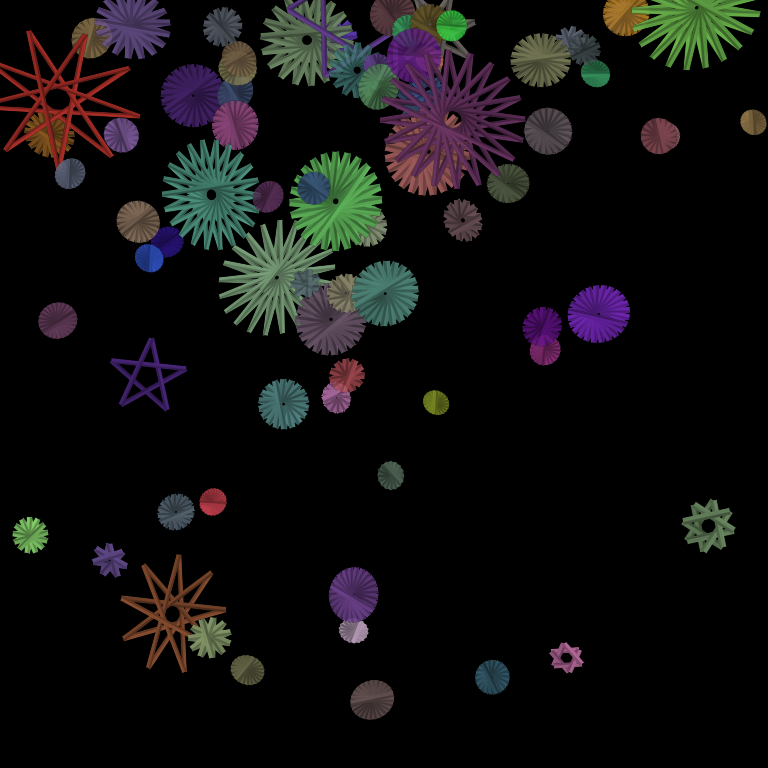
Give the GLSL for this pattern, as a three.js fragment shader.

```glsl
varying vec2 vUv;

const float TAU = 6.2831853;
const int STAR_COUNT = 78;
const int MAX_POINTS = 25;
const float EDGE = 0.001;

float hash(float n, float seed) {
  return fract(sin(n * 12.9898 + seed * 78.233) * 43758.547);
}

vec2 gradientAt(vec2 cell) {
  float angle = TAU * hash(cell.x, cell.y);
  return vec2(cos(angle), sin(angle));
}

float gradientNoise(vec2 p) {
  vec2 cell = floor(p);
  vec2 f = p - cell;
  vec2 u = f * f * (3.0 - 2.0 * f);
  float a = dot(gradientAt(cell), f);
  float b = dot(gradientAt(cell + vec2(1.0, 0.0)), f - vec2(1.0, 0.0));
  float c = dot(gradientAt(cell + vec2(0.0, 1.0)), f - vec2(0.0, 1.0));
  float d = dot(gradientAt(cell + vec2(1.0, 1.0)), f - vec2(1.0, 1.0));
  return mix(mix(a, b, u.x), mix(c, d, u.x), u.y);
}

vec2 rotate(vec2 p, float angle) {
  float c = cos(angle);
  float s = sin(angle);
  return vec2(c * p.x + s * p.y, c * p.y - s * p.x);
}

float boxDistance(vec2 p, vec2 halfSize) {
  vec2 d = abs(p) - halfSize;
  return max(d.x, d.y);
}

vec3 hueColor(float hue) {
  return clamp(abs(fract(hue + vec3(0.0, 0.667, 0.333)) * 6.0 - 3.0) - 1.0, 0.0, 1.0);
}

// Crowded near the top centre, sparse toward the bottom and sides
vec2 starCenter(float id) {
  float side = 2.0 * hash(id, 1.0) - 1.0;
  float drop = fract(id * 0.5698 + 0.1 * hash(id, 2.0));
  float x = 0.52 + 0.5 * side * mix(abs(side), 1.0, 0.55);
  float y = 0.99 - 0.97 * mix(drop, drop * drop * drop, 0.75);
  return vec2(x, y);
}

// Muted base tones, pushed toward a random vivid hue
vec3 starColor(float id, float vividness) {
  float pick = fract(id * 0.7549 + 0.13);
  vec3 tone = vec3(0.34, 0.48, 0.40);
  tone = mix(tone, vec3(0.31, 0.17, 0.38), step(0.33, pick));
  tone = mix(tone, vec3(0.64, 0.20, 0.13), step(0.62, pick));
  tone = mix(tone, vec3(0.46, 0.75, 0.34), step(0.81, pick));
  tone = mix(tone, vec3(0.44, 0.13, 0.66), step(0.905, pick));
  vec3 vivid = mix(vec3(1.0), hueColor(hash(id, 3.0)), mix(0.35, 1.0, hash(id, 4.0)));
  vivid *= mix(0.45, 1.0, hash(id, 5.0));
  return mix(tone, vivid, vividness);
}

// Star polygon made of flat-ended bars; returns shade and coverage
vec2 starBars(vec2 p, float radius, float points, float halfWidth, float id) {
  float skip = floor((points - 1.0) * 0.5);
  float halfAngle = 0.5 * TAU * skip / points;
  float offset = radius * cos(halfAngle);
  float halfLength = radius * sin(halfAngle);
  vec2 result = vec2(0.0);
  for (int j = 0; j < MAX_POINTS; j++) {
    float bar = float(j);
    if (bar >= points) break;
    float angle = TAU * bar / points;
    vec2 q = rotate(p, angle) - vec2(0.0, offset);
    float d = boxDistance(q, vec2(halfLength, halfWidth));
    if (d > EDGE) continue;
    float cover = 1.0 - smoothstep(-EDGE, EDGE, d);
    // Ridge along the bar: one face lit, the other in shadow
    float face = smoothstep(-EDGE, EDGE, q.y + 0.2 * halfWidth);
    float streak = gradientNoise(vec2(q.x * 25.0, q.y * 500.0) + bar * 7.0 + id);
    float shade = mix(0.68, 0.94, face) + 0.08 * cos(angle + id) + 0.12 * streak;
    result.x = mix(result.x, shade, cover);
    result.y = max(result.y, cover);
  }
  return result;
}

void main() {
  vec3 color = vec3(0.0);
  for (int i = 0; i < STAR_COUNT; i++) {
    float id = float(i) + 1.0;
    float rank = fract(id * 0.618034);
    float radius = 0.017 + 0.018 * rank + 0.08 * pow(rank, 9.0);
    vec2 p = vUv - starCenter(id);
    if (length(p) > radius + 0.01) continue;

    // Slight tilt flattens each star along a random axis
    p = rotate(p, TAU * hash(id, 6.0));
    p.y /= mix(0.84, 1.0, hash(id, 7.0));
    p = rotate(p, TAU * hash(id, 8.0));

    float points = 3.0 + floor(22.9 * pow(hash(id, 9.0), 0.55));
    float halfWidth = mix(0.0034, 0.0048, hash(id, 10.0));
    vec2 bars = starBars(p, radius, points, halfWidth, id);
    float opacity = bars.y * mix(0.78, 1.0, hash(id, 11.0));
    color = mix(color, starColor(id, mix(0.7, 0.2, rank)) * bars.x, opacity);
  }
  gl_FragColor = vec4(color, 1.0);
}
```
